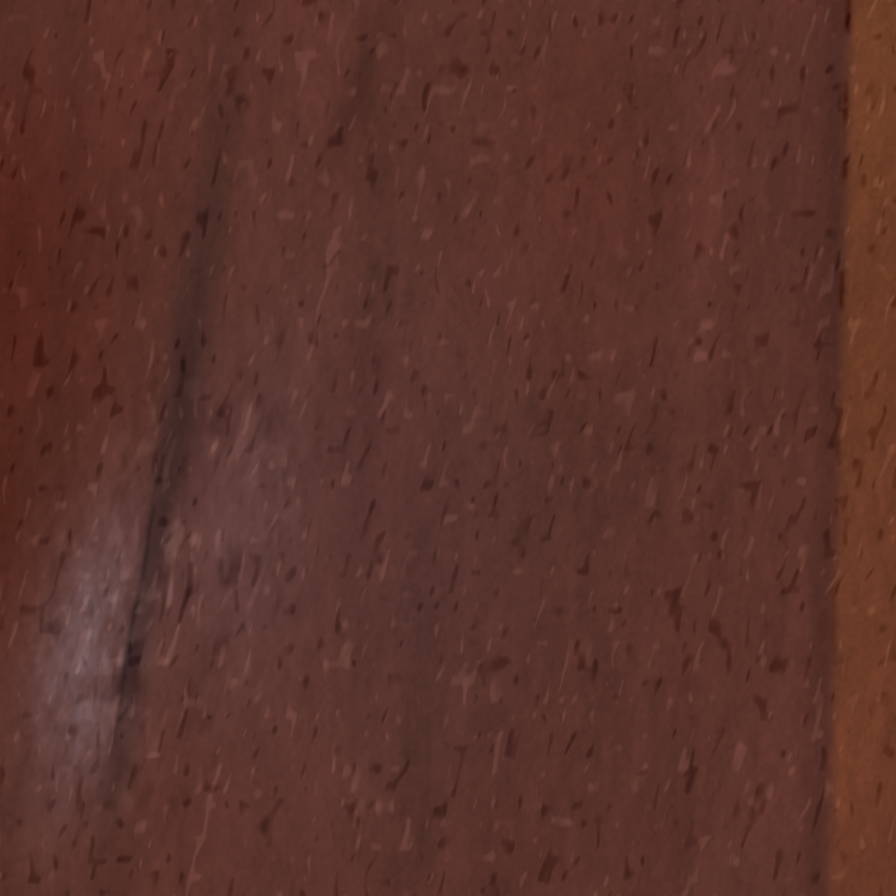
This texture is drawn by a Shadertoy shader. Its source:

```glsl
float hash(vec2 p) {
    vec3 q = fract(vec3(p.xyx) * 0.1031);
    q += dot(q, q.yzx + 33.33);
    return fract((q.x + q.y) * q.z);
}

float noise(vec2 p) {
    vec2 cell = floor(p);
    vec2 f = fract(p);
    f = f * f * (3.0 - 2.0 * f);
    float low = mix(hash(cell), hash(cell + vec2(1, 0)), f.x);
    float high = mix(hash(cell + vec2(0, 1)), hash(cell + vec2(1, 1)), f.x);
    return mix(low, high, f.y);
}

// Layered noise centred on zero
float fbm(vec2 p) {
    float sum = 0.0;
    float amplitude = 0.5;
    for (int i = 0; i < 4; i++) {
        sum += amplitude * (noise(p) - 0.5);
        p = mat2(0.995, 0.1, -0.1, 0.995) * p * 2.03 + 17.1;
        amplitude *= 0.5;
    }
    return sum;
}

// Soft elliptical spot, leaning by slope
float glow(vec2 p, vec2 center, vec2 radius, float slope) {
    vec2 d = p - center;
    d.x -= d.y * slope;
    d /= radius;
    return exp(-dot(d, d));
}

// Irregular short strokes: peaks of stretched noise
float strokes(vec2 p, vec2 density, float threshold) {
    vec2 warp = vec2(noise(p * 31.0), noise(p * 37.0 + 9.0)) - 0.5;
    return smoothstep(threshold, 1.0, noise((p + 0.012 * warp) * density));
}

// Large-scale stain
vec3 stain(vec2 p) {
    vec3 brown = vec3(0.350, 0.196, 0.163);
    vec3 mauve = vec3(0.340, 0.205, 0.188);
    vec3 russet = vec3(0.382, 0.202, 0.158);
    vec3 mahogany = vec3(0.295, 0.125, 0.085);
    vec3 color = mix(brown, mauve, 0.85 * glow(p, vec2(0.42, 0.40), vec2(0.28, 0.42), 0.0));
    color = mix(color, russet, 0.6 * glow(p, vec2(0.66, 0.83), vec2(0.11, 0.22), 0.0));
    color = mix(color, russet, 0.5 * glow(p, vec2(0.16, 0.94), vec2(0.07, 0.25), 0.0));
    color = mix(color, mahogany, 0.8 * glow(p, vec2(0.0, 0.68), vec2(0.13, 0.28), 0.0));
    return mix(color, mahogany, 0.6 * glow(p, vec2(0.0, 0.42), vec2(0.03, 0.12), 0.0));
}

// Dark crease: a soft band with a ragged slit on its left side
float crease(vec2 p, float wobble) {
    float x = p.x - (0.105 + 0.19 * p.y - 0.03 * p.y * p.y) - wobble;
    float width = mix(0.014, 0.027, smoothstep(0.25, 0.8, p.y));
    float strength = smoothstep(-0.1, 0.45, p.y) * smoothstep(1.12, 0.5, p.y);
    float band = exp(-pow(x / width, 2.0));
    float slit = exp(-pow((x + 0.010) / 0.0035, 2.0));
    float slitFade = smoothstep(0.1, 0.3, p.y) * smoothstep(0.64, 0.42, p.y);
    float ragged = smoothstep(0.2, 0.65, noise(vec2(3.0, p.y * 38.0)));
    return 0.58 * band * strength + 0.45 * slit * slitFade * ragged;
}

void mainImage(out vec4 fragColor, in vec2 fragCoord) {
    vec2 uv = fragCoord / iResolution.xy;
    vec2 grain = vec2(uv.x - 0.05 * uv.y + 0.012 * fbm(uv * 4.0), uv.y);
    vec2 slanted = vec2(uv.x - 0.22 * uv.y, uv.y);
    vec3 color = stain(uv);

    // Broad bands, mottling, fibres and fine dust
    float bands = fbm(grain * vec2(24.0, 1.4));
    float mottle = fbm(slanted * vec2(18.0, 8.0) + 31.0);
    float fibres = fbm(grain * vec2(85.0, 30.0) + 57.0);
    float dust = noise(slanted * vec2(210.0, 120.0)) - 0.5;
    float speckle = noise(uv * vec2(290.0, 230.0) + 11.0) - 0.5;
    float surface = 0.15 * bands + 0.12 * mottle + 0.15 * fibres + 0.06 * dust + 0.05 * speckle;
    color *= 1.0 + surface;
    color.r += 0.018 * fbm(uv * vec2(9.0, 4.0) + 73.0);

    // Milky sheen beside the crease
    float sheen = glow(uv, vec2(0.100, 0.27), vec2(0.058, 0.16), 0.18);
    float sideSheen = glow(uv, vec2(0.27, 0.41), vec2(0.075, 0.18), 0.12);
    float broken = 1.0 + 0.9 * fibres + 0.7 * mottle + 0.35 * dust;
    color = mix(color, vec3(0.45, 0.355, 0.37), clamp(0.72 * sheen * broken, 0.0, 1.0));
    color = mix(color, vec3(0.42, 0.30, 0.30), clamp(0.42 * sideSheen * broken, 0.0, 1.0));

    // Crease, faint parallel shadow and the rough skin around them
    float dark = crease(uv, 0.012 * fbm(uv * vec2(5.0, 14.0)));
    color = mix(color, vec3(0.19, 0.13, 0.125) * (1.0 + surface), clamp(dark, 0.0, 0.85));
    color *= 1.0 - 0.13 * glow(uv, vec2(0.39, 0.88), vec2(0.018, 0.11), 0.35);
    float rough = glow(uv, vec2(0.19, 0.35), vec2(0.10, 0.19), 0.18);
    color += vec3(0.12, 0.10, 0.10) * rough * strokes(slanted, vec2(105.0, 30.0), 0.62);
    color -= vec3(0.13, 0.10, 0.09) * rough * strokes(slanted + 0.43, vec2(85.0, 24.0), 0.62);
    float crackle = glow(uv, vec2(0.095, 0.28), vec2(0.045, 0.09), 0.18);
    color += 0.10 * crackle * strokes(slanted + 0.71, vec2(120.0, 75.0), 0.6);

    // Lighter board at the right, with a worn dark seam
    float seam = uv.x - 0.923 - 0.024 * uv.y - 0.006 * fbm(vec2(2.0, uv.y * 14.0));
    vec3 orange = mix(vec3(0.410, 0.225, 0.155), vec3(0.440, 0.250, 0.160), uv.y);
    color *= 1.0 - 0.10 * exp(-pow((seam + 0.012) / 0.018, 2.0));
    color = mix(color, orange * (1.0 + 1.1 * surface), smoothstep(-0.008, 0.014, seam));
    float worn = smoothstep(0.35, 0.8, noise(vec2(4.0, uv.y * 42.0)));
    color -= 0.08 * worn * exp(-pow(seam / 0.0035, 2.0)) * smoothstep(0.1, 0.6, uv.y);

    // Scattered soft pores and glints
    color -= vec3(0.075, 0.06, 0.055) * strokes(slanted + 1.3, vec2(110.0, 50.0), 0.74);
    color += vec3(0.07, 0.055, 0.05) * strokes(slanted + 2.7, vec2(125.0, 50.0), 0.76);

    fragColor = vec4(clamp(color, 0.0, 1.0), 1.0);
}
```
